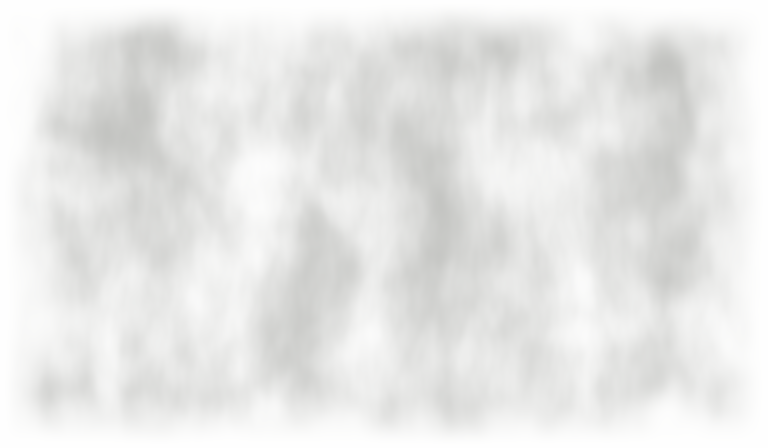
Give the GLSL for this texture, as a Shadertoy shader.

```glsl
// Soft grey mist with faint upright streaks, fading to white at the borders.

const vec3 PAPER = vec3(0.998, 0.998, 0.997);
const vec3 SMOKE = vec3(0.760, 0.763, 0.752);

const vec2 CLOUD_CELLS = vec2(7.0, 3.0);     // whole repeats across the canvas
const vec2 STREAK_CELLS = vec2(28.0, 7.0);
const vec2 WARP_CELLS = vec2(5.0, 3.0);
const vec2 WARP_AMOUNT = vec2(0.03, 0.05);
const vec2 BORDER = vec2(0.10, 0.15);        // fade depth in canvas widths, heights
const float BORDER_WOBBLE = 0.9;
const float COVERAGE = 0.51;
const float CLOUD_CONTRAST = 0.50;
const float STREAK_CONTRAST = 0.13;
const int OCTAVES = 3;
const float TAU = 6.2831853;

float hash(vec2 p) {
    return fract(sin(dot(p, vec2(127.1, 311.7))) * 43758.5453);
}

// Dot product of a random unit gradient with the offset from its lattice point
float gradientAt(vec2 cell, vec2 offset, vec2 period, float seed) {
    float angle = TAU * hash(mod(cell, period) + seed);
    return dot(vec2(cos(angle), sin(angle)), offset);
}

// Gradient noise that wraps after period cells
float noise(vec2 p, vec2 period, float seed) {
    vec2 i = floor(p), f = fract(p);
    vec2 u = f * f * f * (f * (f * 6.0 - 15.0) + 10.0);
    vec2 e = vec2(1.0, 0.0);
    float low = mix(gradientAt(i, f, period, seed),
                    gradientAt(i + e.xy, f - e.xy, period, seed), u.x);
    float high = mix(gradientAt(i + e.yx, f - e.yx, period, seed),
                     gradientAt(i + e.xx, f - e.xx, period, seed), u.x);
    return mix(low, high, u.y);
}

// Octaves are shifted so that their lattices do not line up
float fbm(vec2 uv, vec2 cells, float seed) {
    float sum = 0.0, amplitude = 1.0;
    for (int k = 0; k < OCTAVES; k++) {
        vec2 shift = vec2(0.37, 0.61) * float(k + 1);
        sum += amplitude * noise(uv * cells + shift, cells, seed + 17.3 * float(k));
        cells *= 2.0;
        amplitude *= 0.5;
    }
    return sum;
}

void mainImage(out vec4 fragColor, in vec2 fragCoord) {
    vec2 uv = fragCoord / iResolution.xy;

    // Mist density: broad clouds plus fine upright streaks
    vec2 warp = vec2(noise(uv * WARP_CELLS, WARP_CELLS, 5.1),
                     noise(uv * WARP_CELLS, WARP_CELLS, 9.7));
    float cloud = fbm(uv + WARP_AMOUNT * warp, CLOUD_CELLS, 2.3);
    float streak = fbm(uv + 0.3 * WARP_AMOUNT * warp, STREAK_CELLS, 41.9);
    float density = smoothstep(0.0, 1.0,
        COVERAGE + CLOUD_CONTRAST * cloud + STREAK_CONTRAST * streak);

    // Uneven fade that always reaches white at the border
    float wobble = 1.0 + BORDER_WOBBLE * fbm(uv, CLOUD_CELLS, 63.5);
    vec2 inset = min(uv, 1.0 - uv) / BORDER * max(wobble, 0.3);
    vec2 fade = smoothstep(0.0, 1.0, inset);

    fragColor = vec4(mix(PAPER, SMOKE, density * fade.x * fade.y), 1.0);
}
```
